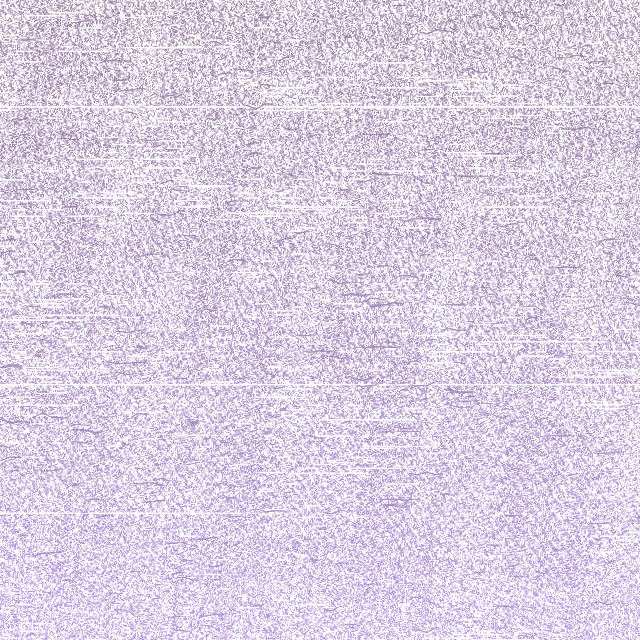
A Shadertoy shader for this texture:

```glsl
// Fine mauve grain on white, crossed by short broken white scratches.
// Warped value noise makes the grain; jittered rows of gated lines make the
// scratches and dark creases; the ink runs from grey mauve (top) to lavender.

float hash(vec2 p) {
    return fract(sin(dot(p, vec2(12.9898, 78.233))) * 43758.5453);
}

float noise(vec2 p) {
    vec2 cell = floor(p), f = fract(p);
    f = f * f * (3.0 - 2.0 * f);
    return mix(mix(hash(cell), hash(cell + vec2(1, 0)), f.x),
               mix(hash(cell + vec2(0, 1)), hash(cell + vec2(1, 1)), f.x), f.y);
}

// Soft horizontal line, with its edge about one pixel wide
float line(float dist, float halfWidth) {
    float edge = 0.5 / iResolution.y;
    return 1.0 - smoothstep(halfWidth - edge, halfWidth + edge, abs(dist));
}

// Rows of dashes: noise along each row decides where a dash shows
float dashes(vec2 uv, float rows, float frequency, float threshold, float seed) {
    float row = floor(uv.y * rows);
    float jitter = 0.5 + 0.4 * (hash(vec2(row, seed)) - 0.5);
    float dist = (fract(uv.y * rows) - jitter) / rows;
    float along = noise(vec2(uv.x * frequency + 40.0 * hash(vec2(seed, row)), row + seed));
    return line(dist, 0.0011) * smoothstep(threshold, threshold + 0.1, along);
}

void mainImage(out vec4 fragColor, in vec2 fragCoord) {
    vec2 uv = fragCoord / iResolution.y;

    // Fine grain, slightly warped so that its lattice does not show
    vec2 warp = 0.004 * vec2(noise(uv * 40.0), noise(uv * 40.0 + 50.0));
    float grain = noise((uv + warp) * vec2(610.0, 590.0) + 17.0);
    float bands = noise(uv * vec2(7.0, 75.0) + 3.0) - 0.5;
    float cloud = noise(uv * vec2(9.0, 22.0) + 8.0) - 0.5;
    float depth = (grain - 0.32) / 0.6 + 0.13 * bands + 0.1 * cloud;
    float ink = pow(clamp(depth, 0.0, 1.0), 0.75);

    // White scratches, gathered in wide flat patches
    float patchy = noise(uv * vec2(4.0, 13.0) + 5.0) - 0.5;
    float scratch = dashes(uv, 170.0, 32.0, 0.82 - 0.35 * patchy, 9.0);
    scratch = max(scratch, dashes(uv + 0.37, 120.0, 13.0, 0.89 - 0.3 * patchy, 33.0));

    // Two lines across the full width and one that fades to the right
    for (int i = 0; i < 3; i++) {
        float height = 0.833 - 0.434 * float(i) + (i == 2 ? 0.233 : 0.0);
        float reach = i == 2 ? 1.0 - smoothstep(0.25, 0.6, uv.x) : 1.0;
        scratch = max(scratch, reach * line(uv.y - height, 0.0012));
    }
    ink *= 1.0 - scratch;

    vec3 inkColor = mix(vec3(0.70, 0.58, 0.85), vec3(0.60, 0.49, 0.64), uv.y);
    vec3 color = mix(vec3(1.0), inkColor, ink);

    // Dark grey creases with a slight wiggle
    vec2 bent = uv + vec2(0.0, 0.009 * noise(uv * 60.0));
    float crease = dashes(bent, 120.0, 30.0, 0.83, 71.0);
    color = mix(color, inkColor * 0.9, 0.75 * crease);
    fragColor = vec4(color, 1.0);
}
```
